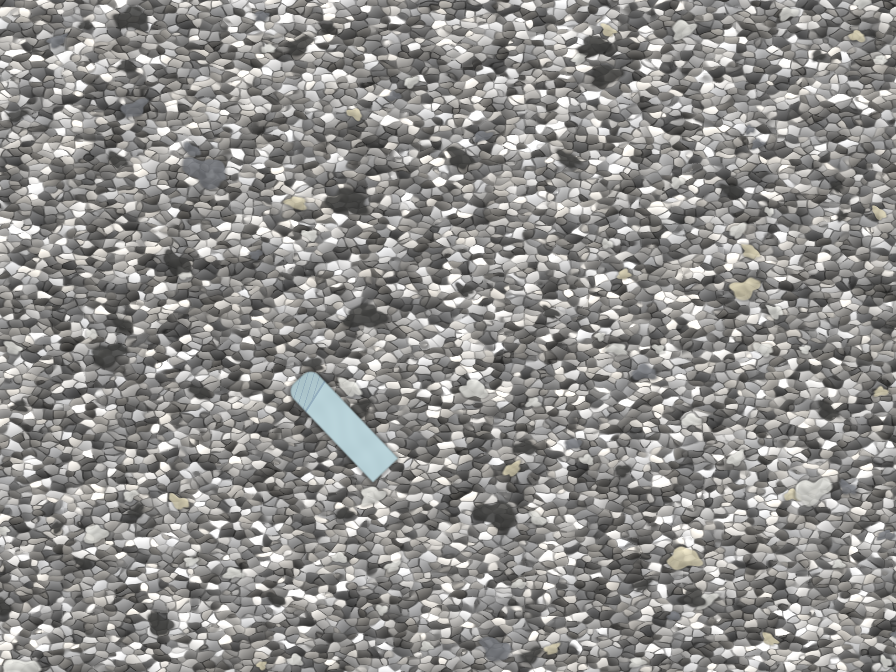
This texture is drawn by a Shadertoy shader. Its source:

```glsl
const vec3 WARM_TINT = vec3(1.01, 1.0, 0.985);
const vec3 BEIGE = vec3(0.80, 0.77, 0.66);
const vec3 CHALK = vec3(0.83, 0.83, 0.81);
const vec3 SLATE = vec3(0.43, 0.44, 0.46);
const vec3 CHARCOAL = vec3(0.23, 0.23, 0.225);
const vec3 STRIP_BLUE = vec3(0.72, 0.82, 0.845);
const vec3 CREASE_BLUE = vec3(0.49, 0.59, 0.68);

vec3 hash3(vec2 cell) {
    vec3 h = fract(cell.xyx * vec3(0.1031, 0.1030, 0.0973));
    h += dot(h, h.yxz + 33.33);
    return fract((h.xxy + h.yzz) * h.zyx);
}

vec2 rotate(vec2 v, float angle) {
    float c = cos(angle), s = sin(angle);
    return vec2(c * v.x - s * v.y, s * v.x + c * v.y);
}

float waves(vec2 p) {
    return sin(p.x + 1.7 * sin(p.y * 0.8)) * sin(p.y * 1.3 + 1.4 * sin(p.x * 0.7));
}

// Skewed share of dark, middle and pale grains
float grainTone(float u) {
    return 0.29 + 0.62 * u + 0.15 * pow(u, 6.0);
}

// Cellular gravel: every grain has its own turn, stretch and tone
vec3 gravel(vec2 p, vec2 density, float sharpness) {
    vec2 q = p * density, base = floor(q);
    float nearest = 9.0, second = 9.0, total = 0.0;
    vec3 color = vec3(0.0);
    for (int y = -2; y <= 2; y++)
    for (int x = -2; x <= 2; x++) {
        vec2 cell = base + vec2(x, y);
        vec3 place = hash3(cell), look = hash3(cell + 71.3);
        vec2 d = rotate(cell + place.xy - q, (place.z - 0.5) * 1.5);
        d *= vec2(mix(0.7, 1.15, look.y), mix(0.85, 1.4, look.z));
        float dist = length(d) + 0.2 * (place.z - 0.5);
        second = min(second, max(nearest, dist));
        nearest = min(nearest, dist);

        float tone = grainTone(look.x) - 0.16 * d.y;
        vec3 tint = WARM_TINT + 0.03 * (look.z - 0.5) * vec3(1.0, 0.2, -1.2);
        float weight = exp(-sharpness * dist);
        color += weight * tone * tint;
        total += weight;
    }
    float gap = 1.0 - smoothstep(0.0, 0.26, second - nearest);
    float depth = mix(0.12, 0.5, hash3(base + 19.7).x);
    return color / total * (1.0 - depth * gap);
}

vec3 stoneColor(float u) {
    vec3 c = mix(CHARCOAL, SLATE, step(0.30, u));
    c = mix(c, CHALK, step(0.45, u));
    return mix(c, BEIGE, step(0.86, u));
}

// Sparse larger stones and splinters with ragged outlines
vec3 scatterStones(vec3 ground, vec2 p, float density, float share, float radius, float seed) {
    vec2 q = p * density, base = floor(q);
    vec3 color = ground;
    for (int y = -1; y <= 1; y++)
    for (int x = -1; x <= 1; x++) {
        vec2 cell = base + vec2(x, y);
        vec3 place = hash3(cell + seed), look = hash3(cell + seed + 37.1);
        vec2 d = rotate(q - cell - place.xy, (look.x - 0.5) * 1.3);
        d *= vec2(mix(0.55, 1.0, look.y), mix(1.0, 1.9, look.y * look.z));
        float angle = atan(d.y, d.x);
        float ragged = 1.0 + 0.17 * sin(3.0 * angle + 6.3 * look.x)
                           + 0.10 * sin(5.0 * angle + 9.0 * look.z);
        float size = radius * mix(0.65, 1.25, look.z);
        float edge = length(d) - size * ragged;
        float soft = 0.0018 * density;
        float present = step(place.z, share);
        float rim = present * (1.0 - smoothstep(0.0, 2.5 * soft, edge));
        float body = present * (1.0 - smoothstep(-soft, soft, edge));
        vec3 stone = stoneColor(fract(place.z * 91.7 + look.y));
        stone *= 1.0 + 0.07 * waves(p * 210.0) + 0.12 * d.y / size;
        color *= 1.0 - 0.22 * rim;
        color = mix(color, mix(stone, ground, 0.14), body);
    }
    return color;
}

// Pale strip, rounded at its creased upper end
vec3 paperStrip(vec3 ground, vec2 p, vec2 center, vec2 halfSize, float angle) {
    vec2 q = rotate(p - center, -angle);
    float corner = q.x < 0.0 ? 0.017 : 0.002;
    vec2 d = abs(q) - halfSize + corner;
    float edge = length(max(d, 0.0)) + min(max(d.x, d.y), 0.0) - corner;
    float soft = 0.0016;

    float along = q.x + halfSize.x + 0.25 * q.y;
    float folded = 1.0 - smoothstep(0.034, 0.037, along);
    float crease = 1.0 - smoothstep(0.0006, 0.0022, abs(along - 0.036));
    float wrinkle = folded * smoothstep(0.80, 0.98, sin(along * 620.0 + q.y * 190.0));
    vec3 paper = STRIP_BLUE + 0.012 * waves(q * 90.0);
    paper *= 1.0 - 0.06 * folded;
    paper = mix(paper, CREASE_BLUE, max(0.6 * crease, 0.45 * wrinkle));
    paper *= 1.0 - 0.14 * smoothstep(-0.003, 0.0, edge);

    float shadow = 1.0 - smoothstep(0.0, 0.007, edge);
    return mix(ground * (1.0 - 0.3 * shadow), paper, 1.0 - smoothstep(-soft, soft, edge));
}

void mainImage(out vec4 fragColor, in vec2 fragCoord) {
    vec2 p = fragCoord / iResolution.y;
    vec2 bent = p + 0.0015 * vec2(waves(p * 95.0), waves(p.yx * 110.0));
    vec3 color = gravel(bent, vec2(64.0, 90.0), 15.0);
    color *= 1.0 + 0.05 * waves(p * 17.0);
    color = scatterStones(color, bent, 24.0, 0.13, 0.24, 5.0);
    color = scatterStones(color, bent, 9.0, 0.22, 0.17, 43.0);
    color = paperStrip(color, p, vec2(0.509, 0.368), vec2(0.094, 0.026), -0.81);
    fragColor = vec4(clamp(color, 0.0, 1.0), 1.0);
}
```
